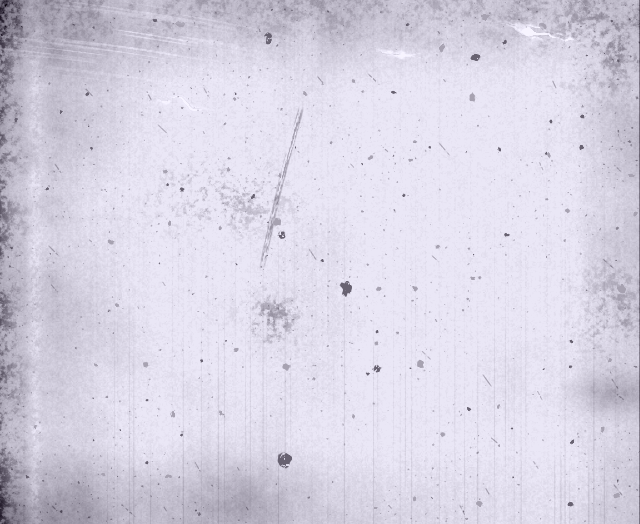
This texture is drawn by a WebGL 2 fragment shader. Its source:

```glsl
#version 300 es
precision highp float;
uniform vec2 u_resolution;
out vec4 fragColor;

float hash(vec2 p) {
  vec3 q = fract(p.xyx * 0.1031);
  q += dot(q, q.yzx + 33.33);
  return fract((q.x + q.y) * q.z);
}

float noise(vec2 p) {
  vec2 i = floor(p), f = fract(p);
  f = f * f * (3.0 - 2.0 * f);
  return mix(mix(hash(i), hash(i + vec2(1, 0)), f.x),
             mix(hash(i + vec2(0, 1)), hash(i + vec2(1, 1)), f.x), f.y);
}

float fbm(vec2 p) {
  float sum = 0.0, gain = 0.52;
  for (int i = 0; i < 5; i++) {
    sum += gain * noise(p);
    p = mat2(1.6, 1.2, -1.2, 1.6) * p + 7.3;
    gain *= 0.5;
  }
  return sum;
}

// Soft elliptical mask
float spot(vec2 p, vec2 center, vec2 size) {
  vec2 q = (p - center) / size;
  return exp(-dot(q, q));
}

// Scattered rounded flecks, at most one per cell
float flecks(vec2 p, float cells, float density, vec2 radii, float seed, float px) {
  vec2 g = p * cells, id = floor(g) + seed;
  vec2 center = 0.2 + 0.6 * vec2(hash(id + 3.1), hash(id + 8.7));
  float size = hash(id + 5.3);
  float r = mix(radii.x, radii.y, size * size);
  float angle = 6.283 * hash(id + 1.9);
  vec2 q = (fract(g) - center) / cells;
  q = mat2(cos(angle), sin(angle), -sin(angle), cos(angle)) * q;
  q.x *= 1.0 + 0.7 * hash(id + 6.4);
  float d = length(q) + r * 0.8 * (noise(q / r * 1.4 + id * 3.0) - 0.5);
  return step(hash(id), density) * (1.0 - smoothstep(r - 0.8 * px, r + 0.8 * px, d));
}

// Short slanted nicks
float nicks(vec2 p, float cells, float density, float seed, float px) {
  vec2 g = p * cells, id = floor(g) + seed;
  vec2 q = (fract(g) - 0.35 - 0.3 * vec2(hash(id + 2.0), hash(id + 4.0))) / cells;
  float angle = -0.9 + 0.5 * (hash(id + 6.0) - 0.5);
  vec2 axis = vec2(cos(angle), sin(angle));
  float along = dot(q, axis), across = dot(q, vec2(-axis.y, axis.x));
  float reach = mix(0.004, 0.02, hash(id + 9.0));
  float line = 1.0 - smoothstep(0.0, 1.2 * px, abs(across));
  float gaps = smoothstep(0.2, 0.5, noise(vec2(along * 260.0, id.x)));
  return step(hash(id), density) * line * gaps * (1.0 - smoothstep(reach * 0.6, reach, abs(along)));
}

// Thin vertical lines that fade in and out
float verticalLines(vec2 p, float columns, float density, float px) {
  float g = p.x * columns, id = floor(g);
  float d = abs(fract(g) - 0.2 - 0.6 * hash(vec2(id, 4.0))) / columns;
  float fade = smoothstep(0.25, 0.75, noise(vec2(id * 5.7, p.y * 4.0)));
  return step(hash(vec2(id, 9.0)), density) * fade * (1.0 - smoothstep(0.1 * px, 1.1 * px, d));
}

// Broken bundle of parallel fibres between two points
float scrape(vec2 p, vec2 a, vec2 b, float width) {
  vec2 axis = normalize(b - a), q = p - a;
  float len = length(b - a), along = dot(q, axis);
  float across = dot(q, vec2(-axis.y, axis.x)) + 0.004 * sin(3.14 * along / len);
  float ends = smoothstep(0.0, 0.02, along) * (1.0 - smoothstep(len - 0.04, len, along));
  float fibres = 0.45 * noise(vec2(along * 16.0, across * 380.0)) + 0.3 * noise(vec2(along * 160.0, across * 500.0));
  fibres += 0.25 * noise(vec2(along * 12.0, 3.0));
  return ends * smoothstep(0.34, 0.62, fibres) * (1.0 - smoothstep(width * 0.4, width, abs(across)));
}

void main() {
  vec2 p = gl_FragCoord.xy / u_resolution.y;
  float px = 1.0 / u_resolution.y, right = u_resolution.x * px - p.x;
  float cloud = fbm(p * 5.0 + 2.0), patchy = fbm(p * 17.0 + 5.0);
  float rough = fbm(p * 60.0), fine = fbm(p * 170.0);

  // Broad shading toward the borders
  float shade = 0.12 * (1.0 - smoothstep(0.04, 0.32, p.x));
  shade += 0.18 * smoothstep(0.81, 1.0, p.y) * (1.0 - 0.35 * p.x);
  shade += 0.15 * (1.0 - smoothstep(0.0, 0.17, p.y)) * (1.0 - 0.65 * p.x);
  shade += 0.1 * (1.0 - smoothstep(0.0, 0.15, right));
  shade += 0.14 * spot(p, vec2(1.17, 0.25), vec2(0.08, 0.035));
  shade += 0.09 * spot(p, vec2(0.48, 0.07), vec2(0.12, 0.09));
  float dark = shade * (0.05 + 1.1 * cloud + 0.5 * patchy + 0.35 * rough);
  dark += 0.03 * smoothstep(0.52, 0.8, cloud) + 0.14 * exp(-p.x / 0.035);
  dark -= 0.12 * spot(p, vec2(0.068, p.y), vec2(0.016)) * smoothstep(0.25, 0.7, fine);

  // Mottled stains, finely broken up
  float blot = spot(p, vec2(0.52, 0.39), vec2(0.05, 0.055));
  float stain = spot(p, vec2(0.43, 0.62), vec2(0.12, 0.065)) * 0.8 + blot;
  stain += spot(p, vec2(1.17, 0.4), vec2(0.07, 0.1)) * 0.6;
  stain += spot(p, vec2(1.15, 0.9), vec2(0.1, 0.08)) * 0.7;
  stain += 1.1 * exp(-p.x / 0.035) + 0.35 * smoothstep(0.86, 1.0, p.y);
  float crumbs = 0.3 * patchy + 0.3 * rough + 0.4 * fine + 0.05 * (min(stain, 1.0) - 0.6);
  dark += 0.27 * min(stain, 1.1) * smoothstep(0.46, 0.66, crumbs) + 0.05 * blot * patchy;

  // Lines, grain and scratches
  float low = 1.0 - smoothstep(0.1, 0.7, p.y);
  dark += verticalLines(p, 95.0, 0.55, px) * (0.015 + 0.055 * low) * smoothstep(0.1, 0.3, p.x);
  dark += 0.022 * (noise(vec2(p.x * 260.0, p.y * 2.0)) - 0.5);
  dark += 0.055 * (noise(p * 419.0) - 0.5) + 0.06 * (fine - 0.5);
  dark += 0.25 * scrape(p, vec2(0.577, 0.8), vec2(0.497, 0.475), 0.007);
  dark += 0.25 * nicks(p, 9.0, 0.14, 31.0, px) + 0.2 * nicks(p + 0.004, 14.0, 0.1, 57.0, px);

  // Flecks from dust to large chips
  float dust = smoothstep(0.4, 0.65, fbm(p * 7.0 + 19.0));
  dark += 0.2 * flecks(p, 71.0, 0.06 + 0.3 * dust, vec2(0.0006, 0.002), 11.0, px);
  dark += 0.28 * flecks(p, 31.0, 0.06 + 0.24 * dust, vec2(0.001, 0.003), 83.0, px);
  dark = max(dark, 0.27 * flecks(p, 8.0, 0.6, vec2(0.004, 0.0085), 23.0, px));
  dark = max(dark, 0.52 * flecks(p, 15.0, 0.24, vec2(0.0015, 0.005), 47.0, px));
  float chip = flecks(p, 5.0, 0.24, vec2(0.007, 0.0145), 71.0, px);
  dark = mix(dark, 0.52, chip * smoothstep(0.28, 0.42, fine));

  // Pale brushed scuffs
  float sweep = p.y + 0.09 * p.x + 0.12 * p.x * p.x;
  float hairs = smoothstep(0.55, 0.85, noise(vec2(p.x * 7.0, sweep * 290.0)));
  dark -= 0.1 * hairs * spot(p, vec2(0.2, 0.93), vec2(0.25, 0.07));
  float tilt = p.y + 0.16 * p.x + 0.02 * (noise(p * 32.0) - 0.5) + 0.01 * (noise(p * 90.0) - 0.5);
  float scuff = spot(vec2(p.x, tilt), vec2(1.04, 1.106), vec2(0.075, 0.011));
  scuff += 0.6 * spot(vec2(p.x, tilt), vec2(0.76, 1.022), vec2(0.04, 0.006));
  scuff += 0.5 * spot(vec2(p.x, tilt), vec2(0.34, 0.86), vec2(0.04, 0.006));
  dark -= 0.25 * scuff * smoothstep(0.3, 0.6, noise(vec2(p.x * 45.0, tilt * 260.0)));
  dark += 0.4 * (1.0 - smoothstep(0.0005, 0.002, right));

  vec3 paper = vec3(0.918, 0.905, 0.965);
  fragColor = vec4(paper - max(dark, -0.05) * vec3(0.98, 1.0, 1.0), 1.0);
}
```
